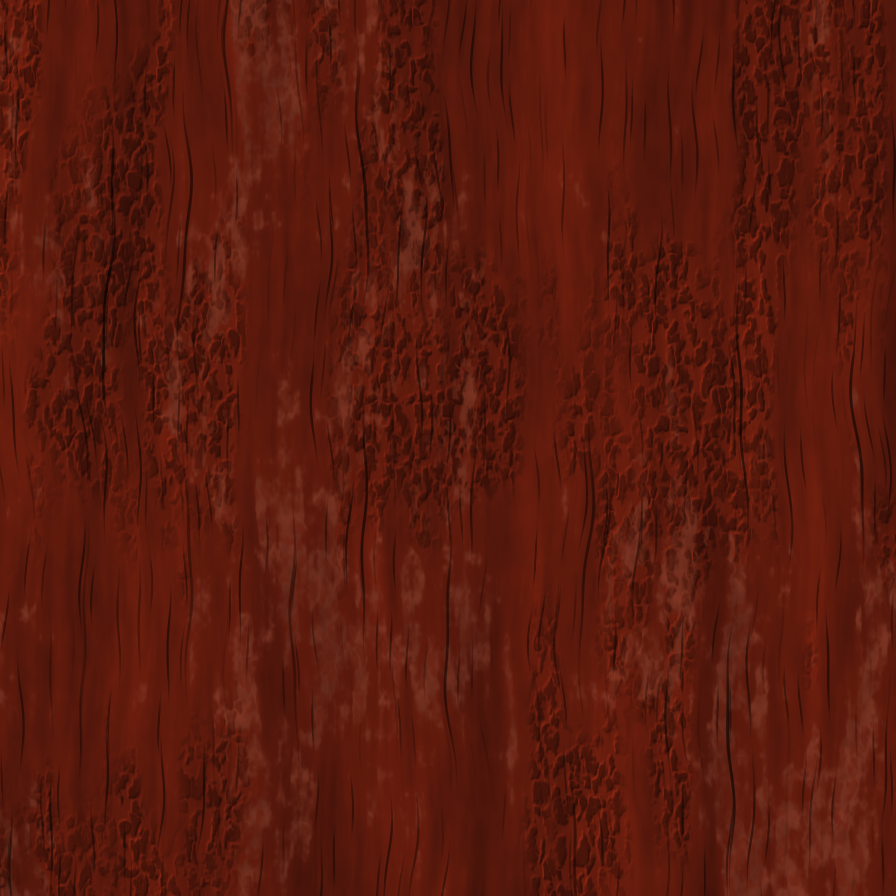
A Shadertoy shader for this texture:

```glsl
float hash(vec2 p) {
    vec3 q = fract(p.xyx * 0.1031);
    q += dot(q, q.yzx + 33.33);
    return fract((q.x + q.y) * q.z);
}

float valueNoise(vec2 p) {
    vec2 cell = floor(p), f = fract(p);
    f = f * f * (3.0 - 2.0 * f);
    return mix(mix(hash(cell), hash(cell + vec2(1, 0)), f.x),
               mix(hash(cell + vec2(0, 1)), hash(cell + vec2(1, 1)), f.x), f.y);
}

// Three octaves, normalised to 0..1
float layered(vec2 p) {
    float sum = 0.0, weight = 0.5;
    for (int i = 0; i < 3; i++) {
        sum += weight * valueNoise(p);
        p = p * 2.03 + 17.3;
        weight *= 0.55;
    }
    return sum / 0.926;
}

// Distance to the nearest scattered point
float cellular(vec2 p) {
    vec2 cell = floor(p);
    float nearest = 2.0;
    for (int y = -1; y <= 1; y++)
        for (int x = -1; x <= 1; x++) {
            vec2 c = cell + vec2(x, y);
            vec2 point = c + vec2(hash(c), hash(c + 57.0));
            nearest = min(nearest, length(point - p));
        }
    return nearest;
}

// Height of the flaking paint: low inside ragged pits
float paintHeight(vec2 uv) {
    vec2 ragged = vec2(layered(uv * vec2(90, 50)), layered(uv * vec2(80, 55) + 31.0));
    return smoothstep(0.2, 0.6, cellular(uv * vec2(85, 42) + ragged * 1.6));
}

// Thin tapered splits, one candidate in each tall cell
float cracks(vec2 uv, vec2 count, float width, float seed) {
    uv.x += 0.003 * sin(uv.y * 19.0 + seed) + 0.0014 * sin(uv.y * 53.0 + uv.x * 30.0);
    vec2 p = uv * count;
    float column = floor(p.x);
    p.y += 7.0 * hash(vec2(column, seed));
    vec2 id = vec2(column, floor(p.y)) + seed;
    float along = fract(p.y);
    float taper = smoothstep(0.0, 0.4, along) * smoothstep(1.0, 0.6, along);
    float offset = abs(fract(p.x) - mix(0.2, 0.8, hash(id))) / count.x;
    float blur = 0.7 / iResolution.y;
    float line = 1.0 - smoothstep(width * taper * 0.4, width * taper + blur, offset);
    return line * taper * smoothstep(0.35, 0.9, hash(id + 9.0));
}

void mainImage(out vec4 fragColor, in vec2 fragCoord) {
    vec2 uv = fragCoord / iResolution.y;

    // Fibres bend gently as they run upward
    vec2 wood = uv;
    wood.x += 0.004 * sin(uv.y * 11.0 + uv.x * 8.0) + 0.002 * sin(uv.y * 27.0 - uv.x * 21.0);

    // Stained grain, from broad bands to fine fibres
    float broad = layered(wood * vec2(9, 1.6)) - 0.5;
    float grain = layered(wood * vec2(34, 3.2) + 40.0) - 0.5;
    float fibre = layered(wood * vec2(75, 9) + 80.0) - 0.5;
    float mottle = layered(uv * vec2(70, 45) + 12.0) - 0.5;
    float tone = 0.53 + 0.75 * broad + 0.7 * grain + 0.55 * fibre + 0.2 * mottle;
    vec3 color = mix(vec3(0.25, 0.068, 0.036), vec3(0.445, 0.122, 0.055), tone);

    // Worn streaks with embossed pits
    float worn = smoothstep(0.47, 0.68, layered(wood * vec2(13, 3.5) + 63.0) + 0.35 * grain);
    float height = paintHeight(uv);
    float relief = height - paintHeight(uv + vec2(0.0018, -0.0022));
    color *= 1.0 - worn * 0.3 * (1.0 - height);
    color *= 1.0 + worn * 0.32 * relief;

    // Pale bare patches with ragged, fibrous edges
    float region = layered(wood * vec2(10, 3) + 5.0);
    float bare = region + 0.5 * fibre + 0.45 * mottle + 0.25 * grain;
    float patchMask = smoothstep(0.66, 0.82, bare) * mix(0.45, 1.0, height);
    vec3 bareWood = vec3(0.43, 0.19, 0.13) * (0.95 + 0.5 * mottle + 0.4 * broad);
    color = mix(color, bareWood, 0.8 * patchMask);

    // Small pale chips
    float chips = 1.0 - smoothstep(0.1, 0.32, cellular(wood * vec2(75, 18) + 2.0 * mottle));
    color = mix(color, vec3(0.44, 0.18, 0.11), 0.5 * chips * worn * smoothstep(0.5, 0.65, region));

    // Long splits and short hairline cracks
    float dark = 0.6 * cracks(wood, vec2(13, 2.6), 0.0017, 3.0);
    dark = max(dark, 0.5 * cracks(wood, vec2(29, 6), 0.0012, 21.0));
    dark = max(dark, 0.4 * cracks(wood, vec2(53, 11), 0.001, 47.0));
    color *= 1.0 - dark;

    fragColor = vec4(color, 1.0);
}
```
